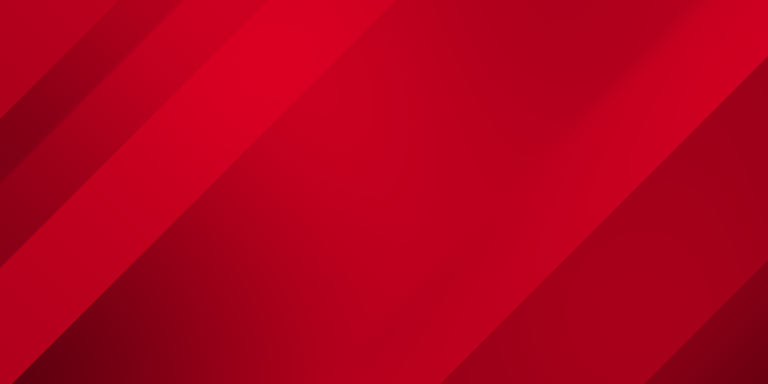
Write a WebGL 1 fragment shader that draws this background.

```glsl
precision highp float;
// Overlapping diagonal red bands with soft shadows and glows.
uniform vec2 u_resolution;

// Antialiased step across a diagonal edge.
float edge(float across, float position, float pixel) {
    return smoothstep(position - pixel, position + pixel, across);
}

// Brightness ramp along the length of a band.
float ramp(float along, float start, float end, float low, float high) {
    return mix(low, high, smoothstep(start, end, along));
}

// Soft round falloff, one at its centre.
float glow(vec2 p, vec2 center, float radius) {
    vec2 offset = (p - center) / radius;
    return exp(-dot(offset, offset));
}

// Wide central panel: shaded corner, warm upper left, dim top.
float centralPanel(vec2 p) {
    float cornerDistance = length(p - vec2(0.05, 0.0));
    float light = ramp(cornerDistance, -0.3, 1.1, 0.31, 0.74);
    light += 0.055 * glow(p, vec2(0.83, 0.78), 0.36);
    return light - 0.06 * glow(p, vec2(1.43, 1.02), 0.42);
}

vec3 redTone(float light) {
    return light * vec3(1.0, 0.0, 0.158);
}

void main() {
    vec2 p = gl_FragCoord.xy / u_resolution.y;
    p.x *= 2.0 * u_resolution.y / u_resolution.x;
    float pixel = 1.2 / u_resolution.y;
    float across = p.x - p.y;
    float along = p.x + p.y;

    // Upper left bands
    float light = ramp(along, 0.6, 1.4, 0.67, 0.73);
    float darkBand = ramp(along, 0.5, 1.55, 0.49, 0.71);
    light = mix(light, darkBand, edge(across, -0.69, pixel));
    float dimBand = ramp(along, 0.2, 1.6, 0.53, 0.80);
    light = mix(light, dimBand, edge(across, -0.523, 4.0 * pixel));

    // Bright band with a hot spot
    float brightBand = ramp(along, -0.2, 1.3, 0.69, 0.78);
    brightBand += 0.075 * glow(p, vec2(0.72, 0.84), 0.34);
    light = mix(light, brightBand, edge(across, -0.302, pixel));

    // Central panel and its lit right margin
    light = mix(light, centralPanel(p), edge(across, 0.031, pixel));
    float margin = ramp(along, 0.9, 2.9, 0.73, 0.81);
    margin -= 0.025 * (1.0 - smoothstep(0.84, 1.1, across));
    light = mix(light, margin, smoothstep(0.78, 0.89, across));

    // Lower right bands
    float shadeBand = 0.59 + 0.07 * glow(p, vec2(1.66, 0.18), 0.45);
    shadeBand += 0.02 * glow(p, vec2(1.85, 0.75), 0.3);
    light = mix(light, shadeBand, edge(across, 1.146, pixel));
    float cornerBand = ramp(across, 1.677, 2.0, 0.52, 0.42);
    light = mix(light, cornerBand, edge(across, 1.677, pixel));

    gl_FragColor = vec4(redTone(light), 1.0);
}
```
